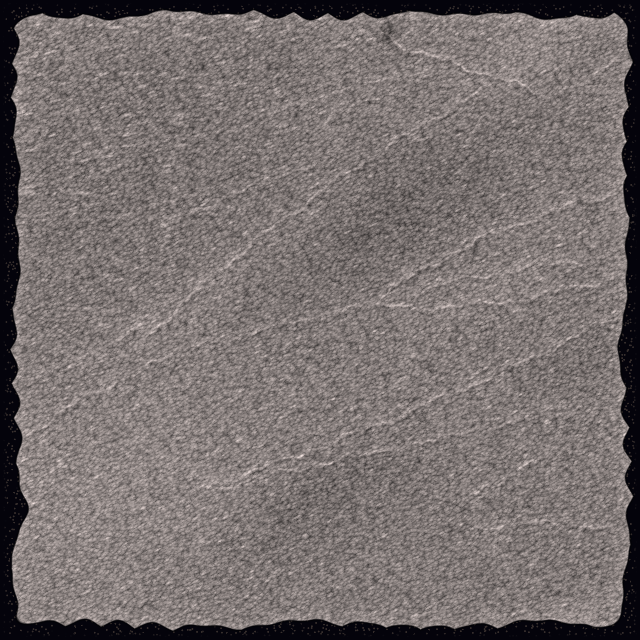
A Shadertoy shader for this texture:

```glsl
// A weathered grey slate tile with a chipped outline on a near-black surround.
// Stretched cellular noise makes the mineral grain and flecks; bent, wobbling
// segments make the cleavage ridges; soft ellipses shade the broad relief.

vec3 hash3(vec2 p) {
    vec3 q = fract(vec3(p.xyx) * vec3(0.1031, 0.1030, 0.0973));
    q += dot(q, q.yxz + 33.33);
    return fract((q.xxy + q.yzz) * q.zyx);
}

mat2 turn(float a) {
    return mat2(cos(a), -sin(a), sin(a), cos(a));
}

// Cellular noise: x is the distance to the nearest seed, y its random value.
vec2 cells(vec2 p) {
    vec2 base = floor(p), nearest = vec2(9.0, 0.0);
    for (int j = -1; j <= 1; j++)
    for (int i = -1; i <= 1; i++) {
        vec2 cell = base + vec2(i, j);
        vec3 h = hash3(cell + 400.0);
        float d = length(cell + h.xy - p);
        if (d < nearest.x) nearest = vec2(d, h.z);
    }
    return nearest;
}

// Signed mineral grain, centred near zero.
float grain(vec2 p) {
    vec2 c = cells(p);
    return (0.45 - c.x) * 0.24 + (c.y - 0.5) * 0.12;
}

// Sparse bright flecks; density is the share of cells that carry one.
float flecks(vec2 p, float density) {
    vec2 c = cells(p);
    return smoothstep(0.42, 0.12, c.x) * smoothstep(1.0 - density, 1.05 - density, c.y);
}

// Soft elliptical patch of tone, tilted along the cleavage.
float patchTone(vec2 p, vec2 centre, vec2 size) {
    vec2 q = turn(0.55) * (p - centre) / 1.0;
    q /= size;
    return exp(-dot(q, q));
}

// Ridge from a to b, bowed by bend: bright lip, dark foot, faint upper shoulder.
float ridge(vec2 p, vec2 a, vec2 b, float bend) {
    float len = length(b - a);
    vec2 along = (b - a) / len;
    float s = dot(p - a, along), t = clamp(s / len, 0.0, 1.0), seed = a.x * 57.0 + b.y * 31.0;
    float wobble = 0.0035 * sin(s * 47.0 + seed) + 0.0020 * sin(s * 118.0 + seed * 2.0)
                 + 0.0010 * sin(s * 293.0 + seed * 3.0);
    float o = dot(p - a, vec2(-along.y, along.x)) - bend * 4.0 * t * (1.0 - t) - wobble;
    float fade = smoothstep(-0.005, 0.02, s) * smoothstep(len + 0.005, len - 0.02, s);
    float strength = 0.65 + 0.35 * sin(s * 83.0 + seed * 1.7);
    float lip = 0.17 * strength * exp(-o * o / 0.0000035);
    float foot = 0.045 * exp(-pow((o + 0.005) / 0.003, 2.0));
    float shoulder = 0.035 * exp(-abs(o - 0.003) / 0.007);
    return fade * (lip - foot + shoulder);
}

// Scalloped inset of one side of the tile.
float chip(float s, float seed) {
    return 0.009 * abs(sin(s * 37.0 + seed + 1.8 * sin(s * 13.0 + seed)))
         + 0.004 * sin(s * 17.0 + seed * 3.0) + 0.0015 * sin(s * 121.0 + seed);
}

// Signed distance to the tile outline, negative inside.
float tile(vec2 p) {
    vec2 lo = vec2(0.021 + chip(p.y, 1.0) + 0.014 * exp(-pow((p.y - 0.2) / 0.025, 2.0)),
                   0.019 + chip(p.x, 4.0));
    vec2 hi = vec2(0.984 - chip(p.y, 2.5) - 0.010 * exp(-pow((p.y - 0.49) / 0.07, 2.0)),
                   0.982 - chip(p.x, 6.0));
    vec2 q = max(lo - p, p - hi) + 0.022;
    return length(max(q, 0.0)) + min(max(q.x, q.y), 0.0) - 0.022;
}

void mainImage(out vec4 fragColor, in vec2 fragCoord) {
    vec2 p = fragCoord / iResolution.xy;
    float px = 1.0 / iResolution.y;
    vec2 slant = turn(0.5) * p, shallow = turn(0.22) * p;
    float upperLeft = smoothstep(0.0, 0.3, p.y - 0.6 * p.x - 0.38);

    // Broad relief
    float tone = 0.475;
    tone -= 0.075 * patchTone(p, vec2(0.60, 0.67), vec2(0.24, 0.08));
    tone -= 0.055 * patchTone(p, vec2(0.50, 0.22), vec2(0.14, 0.06));
    tone -= 0.050 * patchTone(p, vec2(0.92, 0.44), vec2(0.08, 0.04));
    tone -= 0.030 * patchTone(p, vec2(0.22, 0.74), vec2(0.30, 0.14));
    tone += 0.060 * patchTone(p, vec2(0.16, 0.22), vec2(0.26, 0.16));
    tone += 0.040 * patchTone(p, vec2(0.42, 0.60), vec2(0.28, 0.04));
    tone += 0.050 * patchTone(p, vec2(0.84, 0.94), vec2(0.13, 0.06));
    tone += 0.035 * patchTone(p, vec2(0.76, 0.55), vec2(0.16, 0.03));

    // Grain and flecks
    tone += grain(slant * vec2(120.0, 230.0)) + 0.7 * grain(slant * vec2(210.0, 330.0) + 9.0);
    tone += 0.13 * flecks(slant * vec2(52.0, 170.0) + 31.0, 0.16);
    tone += 0.15 * upperLeft * flecks(shallow * vec2(28.0, 130.0) + 57.0, 0.24);

    // Long ridges, upper left to lower right
    tone += ridge(p, vec2(0.21, 0.455), vec2(0.775, 0.870), 0.026);
    tone += ridge(p, vec2(0.345, 0.79), vec2(0.68, 0.89), 0.012) * 0.7;
    tone += ridge(p, vec2(0.49, 0.795), vec2(0.70, 0.885), 0.012) * 0.7;
    tone += ridge(p, vec2(0.24, 0.635), vec2(0.52, 0.755), 0.008) * 0.7;
    tone += ridge(p, vec2(0.03, 0.40), vec2(0.25, 0.505), -0.005) * 0.7;
    tone += ridge(p, vec2(0.04, 0.32), vec2(0.26, 0.44), 0.006);
    tone += ridge(p, vec2(0.24, 0.44), vec2(0.58, 0.525), 0.003) * 0.7;
    tone += ridge(p, vec2(0.573, 0.522), vec2(0.97, 0.70), 0.022);
    tone += ridge(p, vec2(0.573, 0.522), vec2(0.97, 0.57), -0.018);
    tone += ridge(p, vec2(0.60, 0.53), vec2(0.97, 0.597), 0.012) * 0.8;
    tone += ridge(p, vec2(0.31, 0.235), vec2(0.97, 0.51), -0.014);
    tone += ridge(p, vec2(0.31, 0.23), vec2(0.70, 0.315), 0.004);
    tone += ridge(p, vec2(0.68, 0.313), vec2(0.89, 0.37), -0.003) * 0.7;
    tone += ridge(p, vec2(0.715, 0.205), vec2(0.885, 0.30), 0.010) * 0.8;
    tone += ridge(p, vec2(0.73, 0.173), vec2(0.97, 0.172), 0.010) * 0.8;

    // Raised flake and its dark notch at the top
    tone += ridge(p, vec2(0.575, 0.975), vec2(0.64, 0.915), -0.004);
    tone += ridge(p, vec2(0.62, 0.925), vec2(0.87, 0.842), 0.006) * 1.3;
    tone += ridge(p, vec2(0.85, 0.845), vec2(0.975, 0.915), -0.005) * 0.7;
    tone -= 0.17 * exp(-pow(length((p - vec2(0.606, 0.953)) / vec2(0.013, 0.018)), 2.0));

    // Worn rim
    float d = tile(p);
    tone += 0.09 * exp(d / 0.012) + 0.05 * patchTone(p, vec2(0.89, 0.03), vec2(0.10, 0.025));
    vec3 stone = tone * vec3(1.035, 0.970, 0.955);

    // Dark surround with brown crumbs, cleaner at the canvas border
    vec2 border = min(p, 1.0 - p);
    float crumbs = flecks(p * 190.0 + 13.0, 0.38) * smoothstep(0.004, 0.012, min(border.x, border.y));
    vec3 surround = vec3(0.015, 0.013, 0.045) + crumbs * vec3(0.20, 0.17, 0.13);
    surround *= 0.4 + 0.6 * smoothstep(0.0, 0.005, d);

    fragColor = vec4(mix(surround, stone, smoothstep(px, -px, d)), 1.0);
}
```
